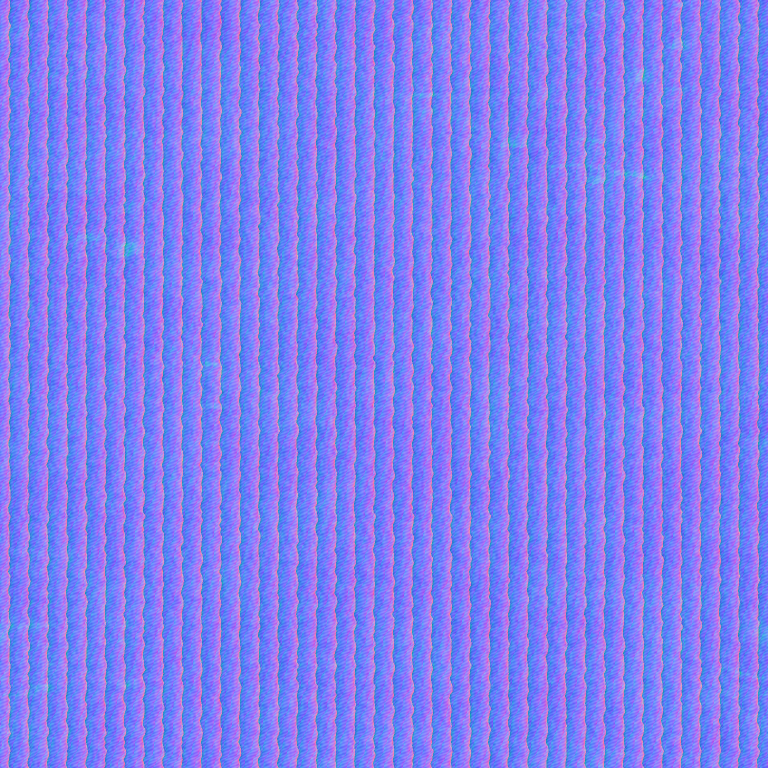
This texture map is drawn by a three.js fragment shader. Its source:

```glsl
// Tangent-space normal map of 40 vertical twisted ropes laid side by side.
// Each rope is a rounded column wrapped by helical strands, 36 per tile height,
// with fine fibres, wrapping grain and a few soft horizontal scuffs on top.
varying vec2 vUv;

const float TAU = 6.2831853;

float hash(vec2 p) {
  vec3 q = fract(vec3(p.xyx) * vec3(0.1031, 0.1030, 0.0973));
  q += dot(q, q.yzx + 33.33);
  return fract((q.x + q.y) * q.z);
}

// Value noise in -1..1 that wraps after a whole number of cells
float wrapNoise(vec2 uv, vec2 cells) {
  vec2 p = uv * cells;
  vec2 i = floor(p);
  vec2 f = fract(p);
  f = f * f * (3.0 - 2.0 * f);
  vec2 a = mod(i, cells);
  vec2 b = mod(i + 1.0, cells);
  float low = mix(hash(a), hash(vec2(b.x, a.y)), f.x);
  float high = mix(hash(vec2(a.x, b.y)), hash(b), f.x);
  return mix(low, high, f.y) * 2.0 - 1.0;
}

vec3 ropeColor(vec2 uv) {
  // Rope column with a scalloped, slightly frayed outline
  float wobble = 0.035 * sin(TAU * uv.y * 36.0) + 0.05 * wrapNoise(uv, vec2(80.0, 180.0));
  float column = uv.x * 40.0 + 0.5 + wobble;
  float ropeId = mod(floor(column), 40.0);
  float x = fract(column) * 2.0 - 1.0;

  // Helical strands, steeper toward the sides of the rope
  float turn = mix(x * 1.57, asin(clamp(x, -1.0, 1.0)), 0.6);
  float phase = uv.y * 36.0 - turn * 0.95 + 0.25 * hash(vec2(ropeId, 7.0));
  phase += 0.1 * wrapNoise(uv, vec2(40.0, 60.0));
  float s = fract(phase) * 2.0 - 1.0;

  // Slope of the round rope, sharper beside the gap
  float gap = smoothstep(0.72, 1.0, abs(x));
  vec2 slope = vec2(0.48 * x + 0.14 * x * x - 0.05 + 0.2 * x * gap, 0.12 * gap - 0.02);

  // Slope of each strand, across its own direction
  slope += s * (0.45 + 0.55 * s * s) * vec2(-0.24, 0.2);

  // Fibres crossing the strands, and grain
  float fibre = sin(TAU * (uv.y * 180.0 + s * 0.8 + x * 0.7));
  slope += fibre * vec2(0.07, 0.11);
  slope.x += 0.13 * wrapNoise(uv, vec2(300.0, 220.0));
  slope.y += 0.13 * wrapNoise(uv.yx, vec2(260.0, 320.0));

  // Broad unevenness and sparse scuffs
  float blotch = wrapNoise(uv, vec2(14.0, 22.0)) + 0.6 * wrapNoise(uv, vec2(45.0, 70.0));
  slope += blotch * vec2(-0.025, 0.05);
  float bend = 0.008 * wrapNoise(uv, vec2(16.0, 8.0));
  float scuff = smoothstep(0.5, 0.9, wrapNoise(uv + vec2(0.0, bend), vec2(18.0, 90.0)));
  scuff *= smoothstep(0.2, 0.7, wrapNoise(uv, vec2(7.0, 9.0)));
  slope += scuff * vec2(-0.12, 0.24);

  // Encode the normal
  slope *= min(1.0, 0.94 / length(slope));
  float z = sqrt(1.0 - dot(slope, slope));
  return vec3(slope, z) * 0.5 + 0.5 - vec3(0.0, 0.02, 0.06) * gap;
}

void main() {
  // Four samples spread over the drawn area smooth the strand edges
  vec2 stepX = dFdx(vUv);
  vec2 stepY = dFdy(vUv);
  vec3 sum = vec3(0.0);
  for (int j = 0; j < 2; j++) {
    for (int i = 0; i < 2; i++) {
      vec2 o = (vec2(float(i), float(j)) - 0.5) * 0.5;
      sum += ropeColor(vUv + stepX * o.x + stepY * o.y);
    }
  }
  gl_FragColor = vec4(sum * 0.25, 1.0);
}
```
